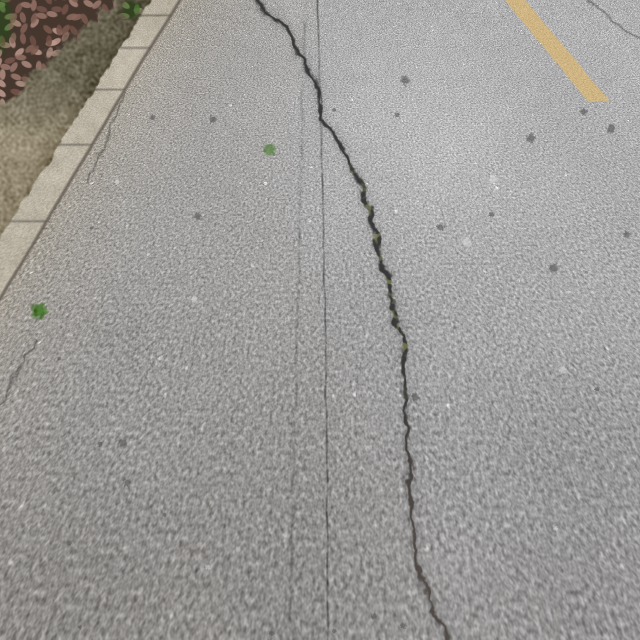
Give the GLSL for this texture, as a Shadertoy shader.

```glsl
// Weathered asphalt road in perspective: winding crack, curb, leaf litter and a painted stripe.
#define HORIZON 0.39      // horizon height above the top edge
#define VANISH_X 0.514    // horizontal vanishing point
#define GRAIN_FREQ 190.0
#define GRAIN_AMP 0.24
#define CRACK_WIDTH 0.0031
#define CURB_STEP 0.264   // curb block length in depth
#define LEAF_FREQ 62.0
#define STRIPE_COL vec3(.82, .71, .5)
#define CURB_COL vec3(.725, .695, .635)

const vec2 CRACK[20] = vec2[](
    vec2(.395, 1.01), vec2(.414, .98), vec2(.453, .951), vec2(.471, .909), vec2(.496, .87),
    vec2(.501, .811), vec2(.531, .779), vec2(.547, .74), vec2(.57, .701), vec2(.582, .648),
    vec2(.594, .603), vec2(.609, .551), vec2(.616, .499), vec2(.634, .466), vec2(.63, .421),
    vec2(.635, .349), vec2(.639, .258), vec2(.65, .125), vec2(.671, .063), vec2(.705, -.01));

vec2 hash2(vec2 p) {
    vec3 q = fract(p.xyx * vec3(.1031, .103, .0973));
    q += dot(q, q.yzx + 33.33);
    return fract((q.xx + q.yz) * q.zy);
}

float corner(vec2 i, vec2 f, vec2 o) { return dot(hash2(i + o) * 2. - 1., f - o); }

float noise(vec2 p) {
    vec2 i = floor(p), f = p - i, u = f * f * (3. - 2. * f), e = vec2(1, 0);
    return mix(mix(corner(i, f, e.yy), corner(i, f, e), u.x),
               mix(corner(i, f, e.yx), corner(i, f, e.xx), u.x), u.y);
}

float fbm(vec2 p) { return noise(p) + .5 * noise(p * 2.1 + 7.3) + .25 * noise(p * 4.3 + 3.1); }

float segment(vec2 p, vec2 a, vec2 b) {
    vec2 d = b - a;
    return length(p - a - d * clamp(dot(p - a, d) / dot(d, d), 0., 1.));
}

// Signed distance to the line a-b, positive on the right when walking up it
float rightOf(vec2 p, vec2 a, vec2 b) {
    vec2 d = normalize(b - a);
    return dot(p - a, vec2(d.y, -d.x));
}

float stroke(float d, float w, float aa) { return 1. - smoothstep(w - aa, w + aa, d); }

float blob(vec2 p, vec2 centre, vec2 radius) {
    p = (p - centre) / radius;
    return stroke(length(p) + .7 * noise(p * 2. + centre * 50.), .85, .35);
}

// Overlapping tilted leaves on a jittered grid
vec3 leafLitter(vec2 p, float green) {
    vec3 col = mix(vec3(.27, .21, .18), vec3(.2, .25, .13), green);
    for (int k = 0; k < 9; k++) {
        vec2 c = floor(p) + vec2(k % 3 - 1, k / 3 - 1), h = hash2(c + 19.), q = p - c - h;
        float t = h.x * 6.28;
        q *= mat2(cos(t), -sin(t), sin(t), cos(t));
        vec3 leaf = mix(vec3(.43, .3, .26), vec3(.76, .62, .57), h.y);
        leaf = mix(leaf, vec3(.3, .42, .2) + .2 * h.y, green);
        col = mix(col, leaf, .85 * stroke(length(q * vec2(.75, 1.4)), .4, .1));
    }
    return col;
}

void mainImage(out vec4 fragColor, in vec2 fragCoord) {
    vec2 uv = fragCoord / iResolution.xy, glow = (uv - vec2(.64, .79)) * 6.;
    float aa = 1. / iResolution.y, depth = 1. / (1. - uv.y + HORIZON);
    vec2 ground = vec2((uv.x - VANISH_X) * depth, depth * .8);
    float grain = noise(ground * GRAIN_FREQ) + .6 * noise(ground * GRAIN_FREQ * 1.9 + 5.);
    float broad = fbm(uv * 5.), fine = fbm(uv * 45.);
    float edge = rightOf(uv, vec2(0, .534), vec2(.28, 1)) + .003 * broad;
    float verge = rightOf(uv, vec2(0, .628), vec2(.235, 1)) + .006 * fine;

    // Asphalt: cool at the right, darker below, dusty by the curb
    vec3 col = mix(vec3(.565, .56, .558), vec3(.66, .66, .665), smoothstep(0., .85, uv.y));
    col += mix(vec3(-.012, -.016, -.024), vec3(.024), smoothstep(.3, .75, uv.x));
    col = mix(col + .04 * exp(-dot(glow, glow)), vec3(.66, .63, .575), .75 * exp(-max(edge, 0.) * 14.));
    col += .03 * broad + .025 * fine + GRAIN_AMP * grain;
    col += .22 * smoothstep(.4, .62, noise(ground * 85. + 31.));

    // Scattered stains and pale chips
    for (int k = 0; k < 34; k++) {
        vec2 h = hash2(vec2(float(k) * 3.7, 11)), s = hash2(vec2(k, 47));
        float spot = blob(uv, vec2(.06 + .92 * h.x, .88 * h.y), vec2(.003 + .005 * s.y));
        col = mix(col, vec3(s.x > .8 ? .86 : .32), .6 * spot * step(.04, edge));
    }

    // Paving seams and hairlines
    float wobble = .004 * noise(vec2(uv.y * 22., 3)), worn = smoothstep(-.35, .35, fine);
    float seam = abs(uv.x - mix(.512, .496, uv.y * uv.y) + wobble);
    float seam2 = abs(uv.x - mix(.452, .477, uv.y) - wobble);
    col *= 1. - stroke(seam, .0014, aa) * (.16 + .26 * worn);
    col *= 1. - stroke(seam2, .0018, aa * 2.) * .26 * worn;
    vec2 bent = uv + .01 * vec2(fbm(uv * 38.), fbm(uv * 38. + 17.));
    float hair = min(segment(bent, vec2(.918, 1), vec2(1, .938)), segment(bent, vec2(.195, .855), vec2(.14, .715)));
    hair = min(hair, segment(bent, vec2(.055, .47), vec2(0, .365)));
    col *= 1. - .32 * stroke(hair, .0015, aa * 1.5);

    // Painted stripe
    float stripe = min(rightOf(uv, vec2(.919, .841), vec2(.789, 1)), -rightOf(uv, vec2(.951, .844), vec2(.82, 1)));
    stripe = min(stripe, uv.y - .842) + .002 * fine;
    col = mix(col, STRIPE_COL + .1 * grain, .92 * smoothstep(-aa, aa, stripe));

    // Main crack: dark core, mossy in the middle
    float crack = 1., moss = stroke(abs(uv.y - .56), .16, .06);
    for (int k = 0; k < 19; k++) crack = min(crack, segment(bent, CRACK[k], CRACK[k + 1]));
    vec3 core = mix(vec3(.3, .27, .25), vec3(.19), smoothstep(.1, .5, uv.y));
    core = mix(core, vec3(.42, .43, .27), moss * smoothstep(0., .35, noise(uv * 110.)));
    float width = CRACK_WIDTH * (.8 + .35 * moss + .8 * noise(uv * 60.));
    col = mix(col * (1. - .22 * exp(-crack * 190.)), core, .9 * stroke(crack, width, aa * 1.3));

    // Green sprigs
    float sprig = max(blob(uv, vec2(.061, .514), vec2(.013)), .7 * blob(uv, vec2(.421, .766), vec2(.01)));
    col = mix(col, vec3(.3, .47, .2) + .25 * fine, sprig);

    // Curb blocks and gutter line
    float joint = abs(fract((depth - 2.151) / CURB_STEP + .5) - .5) * CURB_STEP / (depth * depth);
    vec3 curb = CURB_COL + .05 * broad + .07 * fine + .1 * grain;
    col = mix(curb * (1. - .3 * stroke(joint, .0016, aa * 1.5)), col, smoothstep(-aa, aa, edge));
    col = mix(col, vec3(.36, .33, .3), .75 * stroke(abs(edge), .0024, aa * 1.5));

    // Soil verge with litter
    vec3 soil = mix(vec3(.61, .57, .48), vec3(.42, .4, .33), smoothstep(.77, .9, uv.y + .08 * broad));
    soil += .13 * fine + .16 * noise(uv * 170.) - .1 * exp(min(verge, 0.) * 45.);
    float green = max(blob(uv, vec2(0, .965), vec2(.022, .045)), blob(uv, vec2(.205, .985), vec2(.02)));
    float litter = .025 * fine - rightOf(uv, vec2(0, .835), vec2(.175, 1));
    soil = mix(soil, leafLitter(uv * LEAF_FREQ, green), max(smoothstep(-.008, .008, litter), green));
    fragColor = vec4(clamp(mix(soil, col, smoothstep(-.002, .002, verge)), 0., 1.), 1);
}
```
